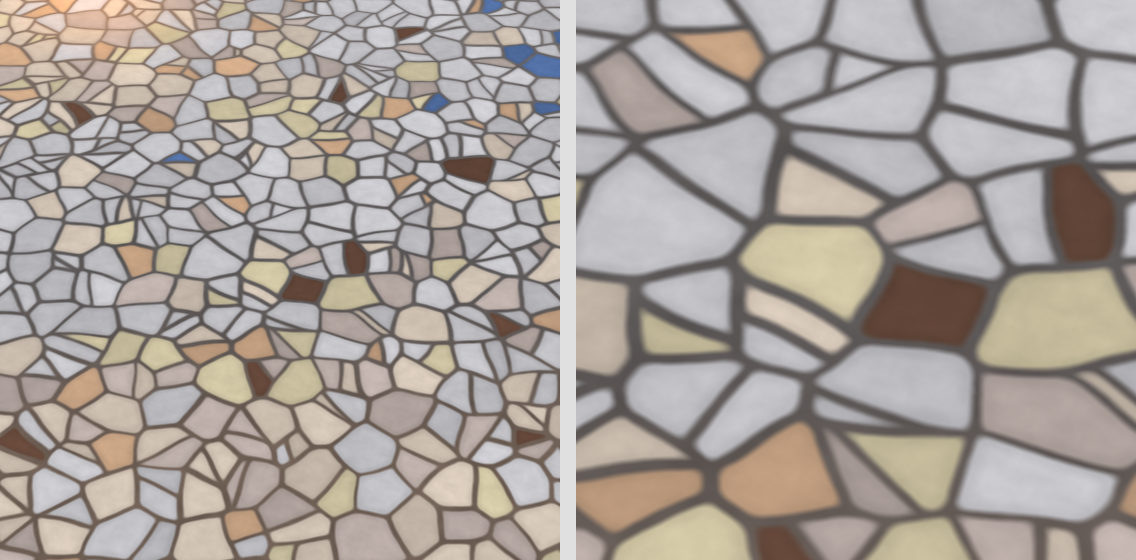
Left, the full canvas; right, a detail of the centre.
A WebGL 1 fragment shader for this texture:

```glsl
precision highp float;
uniform vec2 u_resolution;

const float HORIZON = 2.4;               // vanishing height, canvas units
const vec2 DENSITY = vec2(27.0, 74.0);   // stones across and into the depth
const float JITTER = 0.88;
const float SIZE_SPREAD = 0.24;
const float SPLIT_SHARE = 0.38;
const float JOINT = 0.050;               // half joint width, cell units
const float ROUNDING = 0.08;
const float SOFTNESS = 0.0031;           // edge blur, canvas units
const float ACCENT_SHARE = 0.025;

const vec3 COOL = vec3(0.775, 0.775, 0.795);
const vec3 CREAM = vec3(0.825, 0.770, 0.710);
const vec3 YELLOW = vec3(0.810, 0.770, 0.640);
const vec3 ROSE = vec3(0.735, 0.680, 0.660);
const vec3 PEACH = vec3(0.800, 0.655, 0.530);
const vec3 BLUE = vec3(0.330, 0.450, 0.660);
const vec3 BROWN = vec3(0.400, 0.285, 0.230);
const vec3 GROUT_COOL = vec3(0.355, 0.340, 0.340);
const vec3 GROUT_WARM = vec3(0.425, 0.365, 0.325);
const vec3 SUNLIGHT = vec3(0.240, 0.130, 0.050);

float hash(vec2 p) {
  return fract(sin(dot(p, vec2(127.1, 311.7))) * 43758.545);
}

vec2 hash2(vec2 p) {
  return vec2(hash(p), hash(p + 57.3));
}

vec2 siteOf(vec2 cell) {
  return cell + 0.5 + JITTER * (hash2(cell) - 0.5);
}

// Weighted squared distance, so that stones differ in size
float power(vec2 p, vec2 cell) {
  vec2 d = p - siteOf(cell);
  return dot(d, d) - SIZE_SPREAD * hash(cell + 19.7);
}

float smoothMin(float a, float b, float k) {
  float h = max(k - abs(a - b), 0.0) / k;
  return min(a, b) - 0.25 * k * h * h;
}

// Layered sines for mottling
float mottle(vec2 p) {
  float sum = 0.0;
  float amp = 0.5;
  for (int i = 0; i < 4; i++) {
    sum += amp * sin(p.x + 1.7 * sin(p.y)) * sin(p.y + 1.3 * sin(p.x));
    p = mat2(1.5, 1.1, -1.1, 1.5) * p + 2.3;
    amp *= 0.65;
  }
  return sum;
}

vec2 toFloor(vec2 uv) {
  return DENSITY * vec2(uv.x - 0.5, 1.0) / (HORIZON - uv.y);
}

vec2 toCanvas(vec2 p) {
  float depth = DENSITY.y / p.y;
  return vec2(0.5 + p.x * depth / DENSITY.x, HORIZON - depth);
}

// Warm at the bottom and upper left, cool through the middle
float warmthAt(vec2 uv) {
  float low = 1.0 - smoothstep(0.18, 0.52, uv.y);
  float corner = smoothstep(0.65, 0.95, uv.y) * (1.0 - smoothstep(0.2, 0.75, uv.x));
  return max(low, corner);
}

vec3 stoneColor(vec2 id, vec2 uv) {
  float pick = hash(id + 3.1);
  float coolShare = mix(0.66, 0.22, warmthAt(uv));
  float warmPick = (pick - coolShare) / (1.0 - coolShare);
  vec3 color = COOL;
  if (warmPick > 0.0) color = CREAM;
  if (warmPick > 0.46) color = ROSE;
  if (warmPick > 0.73) color = YELLOW;
  if (warmPick > 0.90) color = PEACH;
  float blueShare = smoothstep(0.7, 0.9, uv.y) * smoothstep(0.6, 1.0, uv.x);
  if (hash(id + 8.4) < ACCENT_SHARE + 0.12 * blueShare) {
    color = hash(id + 5.9) < 0.2 + blueShare ? BLUE : BROWN;
  }
  return color * mix(0.91, 1.05, hash(id + 11.3));
}

void main() {
  vec2 uv = gl_FragCoord.xy / u_resolution;
  vec2 p = toFloor(uv);
  p += 0.025 * sin(p.yx * 4.3 + 2.0 * sin(p * 1.7));
  vec2 base = floor(p);

  // Owning stone
  vec2 owner = base;
  float nearest = 100.0;
  for (int y = -2; y <= 2; y++) {
    for (int x = -2; x <= 2; x++) {
      vec2 cell = base + vec2(x, y);
      float d = power(p, cell);
      if (d < nearest) { nearest = d; owner = cell; }
    }
  }

  // Distance to the straight edges of that stone
  vec2 site = siteOf(owner);
  float edge = 1.0;
  for (int y = -2; y <= 2; y++) {
    for (int x = -2; x <= 2; x++) {
      vec2 cell = base + vec2(x, y);
      float gap = distance(siteOf(cell), site);
      if (gap > 0.001) edge = smoothMin(edge, 0.5 * (power(p, cell) - nearest) / gap, ROUNDING);
    }
  }

  // Some stones are cut in two
  vec2 id = owner;
  if (hash(owner + 31.7) < SPLIT_SHARE) {
    float angle = 6.2832 * hash(owner + 23.9);
    float cut = dot(p - site, vec2(cos(angle), sin(angle)));
    edge = smoothMin(edge, abs(cut), ROUNDING);
    id += 0.37 * step(0.0, cut);
  }

  // Stone faces
  float grain = mottle(p * 5.0 + 9.0 * hash(id));
  vec3 stone = stoneColor(id, toCanvas(site)) * (1.0 + 0.035 * grain);
  stone *= mix(0.94, 1.0, smoothstep(0.05, 0.22, edge));

  // Joints, paler with distance
  vec3 grout = mix(GROUT_COOL, GROUT_WARM, warmthAt(uv));
  grout = mix(grout, ROSE, 0.22 * smoothstep(0.6, 1.0, uv.y)) * (1.0 + 0.10 * mottle(p * 2.1));
  float inset = JOINT * mix(0.65, 1.45, hash(id + 41.2)) + 0.008 * grain;
  float soft = SOFTNESS * DENSITY.x / (HORIZON - uv.y);
  vec3 color = mix(grout, stone, smoothstep(inset - soft, inset + soft, edge));

  // Patch of sunlight
  vec2 glow = (uv - vec2(0.17, 1.0)) / vec2(0.17, 0.09);
  color += SUNLIGHT * exp(-dot(glow, glow));
  gl_FragColor = vec4(color, 1.0);
}
```
